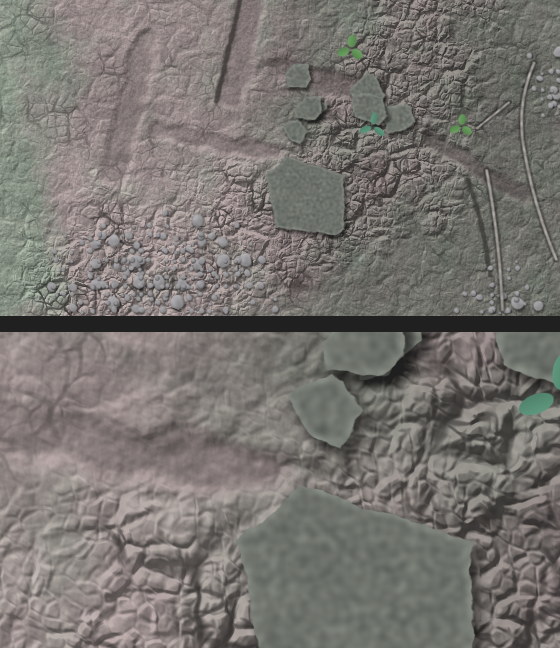
Top, the full canvas; bottom, a detail of the centre.
A Shadertoy shader for this texture:

```glsl
// Trodden damp soil: a pale rutted left side, a mossy darker right side, crumbly clods between.
// A height field of gradient noise and Voronoi clods is lit from the upper left;
// crust slabs, pebbles, dry stalks and seedlings are laid over it.

vec2 hash2(vec2 p) {
  p = vec2(dot(p, vec2(127.1, 311.7)), dot(p, vec2(269.5, 183.3)));
  return fract(sin(p) * 43758.5);
}

float noise(vec2 p) {
  vec2 i = floor(p), f = fract(p), u = f * f * (3.0 - 2.0 * f), o = vec2(1, 0);
  float a = dot(hash2(i) - 0.5, f), b = dot(hash2(i + o) - 0.5, f - o);
  float c = dot(hash2(i + o.yx) - 0.5, f - o.yx), d = dot(hash2(i + 1.0) - 0.5, f - 1.0);
  return 2.0 * mix(mix(a, b, u.x), mix(c, d, u.x), u.y);
}

float fbm(vec2 p) {
  float sum = 0.0, amp = 0.6;
  for (int i = 0; i < 4; i++) {
    sum += amp * noise(p);
    p = mat2(1.6, 1.2, -1.2, 1.6) * p + 7.3;
    amp *= 0.55;
  }
  return sum;
}

vec2 warp(vec2 p) { return p + 0.035 * vec2(fbm(p * 11.0), fbm(p * 11.0 + 40.0)); }

// x: gap between the two nearest cells, y: random value of the cell
vec2 clods(vec2 p) {
  vec2 best = vec2(9.0);
  float id = 0.0;
  for (int k = 0; k < 9; k++) {
    vec2 c = floor(p) + vec2(k % 3 - 1, k / 3 - 1), r = hash2(c);
    float d = length(c + r - p);
    if (d < best.x) { best = vec2(d, best.x); id = fract(r.x * 7.0 + r.y * 13.0); }
    else best.y = min(best.y, d);
  }
  return vec2(best.y - best.x, id);
}

// distance to a stroke that bows sideways
float stroke(vec2 p, vec2 a, vec2 b, float bend) {
  vec2 d = b - a;
  float t = clamp(dot(p - a, d) / dot(d, d), 0.0, 1.0);
  return length(p - a - d * t - normalize(vec2(-d.y, d.x)) * bend * 4.0 * t * (1.0 - t));
}

float ruts(vec2 p) {
  float d = stroke(p, vec2(0.46, 0.86), vec2(0.36, 0.45), 0.0);
  d = min(d, stroke(p, vec2(0.80, 1.02), vec2(0.73, 0.70), 0.0));
  d = min(d, stroke(p, vec2(0.88, 0.79), vec2(1.20, 0.70), 0.0) + 0.01);
  d = min(d, stroke(p, vec2(0.50, 0.59), vec2(0.86, 0.52), -0.01) + 0.015);
  d = min(d, stroke(p, vec2(1.36, 0.56), vec2(1.66, 0.37), 0.0) + 0.015);
  return smoothstep(0.055, 0.025, d + 0.025 * noise(p * 18.0));
}

float crumbliness(vec2 p) {
  float d = min(stroke(p, vec2(1.36, 0.95), vec2(1.15, 0.52), 0.0),
                stroke(p, vec2(1.25, 0.50), vec2(0.32, 0.13), 0.05));
  float band = smoothstep(0.30, 0.08, d + 0.25 * fbm(p * 5.0));
  return mix(0.22, 1.0, band) * (1.0 - 0.8 * ruts(p));
}

float relief(vec2 p) {
  vec2 q = warp(p);
  float lumps = 0.0;
  for (float s = 13.0; s < 80.0; s *= 2.2) {
    vec2 c = clods(q * s);
    lumps += smoothstep(0.0, 0.4, c.x) * (0.15 + 0.5 * c.y) / s;
  }
  return 0.03 * fbm(p * 9.0) + 0.01 * fbm(p * 45.0) + lumps * crumbliness(p) - 0.022 * ruts(p);
}

// irregular convex slab, negative inside
float slab(vec2 p, float radius, float seed) {
  float d = -1.0;
  for (float i = 0.0; i < 6.0; i++) {
    vec2 r = hash2(vec2(i, seed));
    float a = i * 1.05 + 0.7 * r.x;
    d = max(d, dot(p, vec2(cos(a), sin(a))) - radius * (0.7 + 0.5 * r.y));
  }
  return d + 0.012 * fbm(p * 28.0 + seed);
}

void mainImage(out vec4 fragColor, in vec2 fragCoord) {
  vec2 p = fragCoord / iResolution.y, q = warp(p), toLight = vec2(-0.55, 0.83);
  float px = 1.2 / iResolution.y;

  // lit ground
  float crumb = crumbliness(p), rut = ruts(p), broad = fbm(p * 3.5);
  float lit = (relief(p) - relief(p + 0.004 * toLight)) / 0.004;
  float right = smoothstep(0.45, 1.25, p.x + 0.35 * broad);
  float tone = mix(0.555, 0.42, right) + 0.12 * broad + 0.07 * fbm(p * 16.0);
  tone += 0.085 * clamp(lit, -2.2, 1.8) - 0.035 * rut + 0.07 * noise(p * 130.0);

  // open cracks and a sharp furrow
  float gate = smoothstep(-0.05, 0.25, fbm(p * 7.0 + 20.0)) * (0.35 + 0.65 * crumb);
  float crack = max(smoothstep(0.13, 0.02, clods(q * 13.0).x), 0.7 * smoothstep(0.16, 0.03, clods(q * 28.6).x));
  tone = mix(tone, 0.20, 0.85 * crack * gate);
  float furrow = min(stroke(p, vec2(0.76, 1.0), vec2(0.685, 0.68), 0.0), stroke(p, vec2(1.48, 0.43), vec2(1.55, 0.13), 0.01));
  tone = mix(tone, 0.21, 0.75 * smoothstep(0.012, 0.003, furrow + 0.006 * noise(p * 40.0)));

  // moss, and reddish earth where broken or rutted
  float moss = smoothstep(0.25, 0.0, p.x + 0.3 * broad) + 0.75 * right * (1.0 - 0.7 * crumb);
  moss = clamp(moss + 0.9 * fbm(p * 6.0 + 9.0) - 0.5 * rut, 0.0, 1.0);
  vec3 col = tone * mix(vec3(1.06, 0.975, 0.965), vec3(0.97, 1.045, 0.95), moss);

  // crust slabs with shadows; the first is the large one
  for (float i = 0.0; i < 8.0; i++) {
    vec2 r = hash2(vec2(i, 3.7)), c = vec2(0.82, 0.48) + r * vec2(0.45, 0.32);
    float size = 0.03 + 0.025 * r.x;
    if (i < 0.5) { c = vec2(0.99, 0.375); size = 0.135; }
    vec2 s = (p - c) * vec2(0.95, 1.15);
    float d = slab(s, size, i);
    col *= 1.0 - 0.5 * smoothstep(0.012, -0.006, slab(s + 0.012 * toLight, size, i));
    float face = 0.435 + 0.07 * fbm(p * 22.0) + 0.1 * noise(p * 95.0) + 0.07 * smoothstep(-0.012, 0.0, d);
    col = mix(col, face * vec3(0.98, 1.02, 0.96), smoothstep(px, -px, d));
  }

  // pebbles, dense at the lower left and the right edge
  for (float s = 15.0; s < 40.0; s += 11.0) {
    vec2 cell = floor(p * s), r = hash2(cell + s), v = fract(p * s) - 0.35 - 0.3 * r, at = cell / s;
    float near = min(length((at - vec2(0.5, 0.1)) * vec2(0.55, 1.0)), length(at - vec2(1.55, 0.03)) + 0.07);
    near = min(near, length(at - vec2(1.75, 0.72)) + 0.08);
    float on = step(fract(r.x * 9.0 + r.y * 5.0), 0.65 * smoothstep(0.25, 0.05, near) - 0.01);
    float size = 0.17 + 0.15 * r.y, d = length(v) + 0.16 * noise(p * s * 2.2) - size;
    col *= 1.0 - 0.4 * on * smoothstep(0.12, -0.05, length(v + 0.1 * toLight) - size);
    float stone = 0.59 + 0.3 * dot(v, toLight) + 0.08 * noise(p * 70.0);
    col = mix(col, stone * vec3(1.01, 1.0, 1.02), on * smoothstep(px * s, -px * s, d));
  }

  // dry stalks
  float stalk = stroke(p, vec2(1.69, 0.80), vec2(1.66, 0.52), -0.022);
  stalk = min(stalk, stroke(p, vec2(1.66, 0.52), vec2(1.76, 0.18), -0.01));
  stalk = min(stalk, stroke(p, vec2(1.54, 0.46), vec2(1.59, 0.02), 0.008));
  stalk = min(stalk, stroke(p, vec2(1.51, 0.595), vec2(1.61, 0.675), 0.0) + 0.001);
  col *= 1.0 - 0.4 * smoothstep(0.016, 0.004, stalk);
  col = mix(col, vec3(0.62, 0.60, 0.58) + 0.2 * noise(p * 60.0), smoothstep(px, -px, stalk - 0.0045));

  // seedlings: rings of three leaves
  vec3 sprouts[3] = vec3[3](vec3(1.11, 0.845, 0.046), vec3(1.18, 0.6, 0.046), vec3(1.46, 0.6, 0.04));
  for (int k = 0; k < 9; k++) {
    vec3 s = sprouts[k / 3];
    float a = 1.4 + 2.1 * float(k), slim = float(k / 3 % 2);
    vec2 v = mat2(cos(a), -sin(a), sin(a), cos(a)) * (p - s.xy) / s.z;
    float d = length((v - vec2(0.55, 0.0)) * vec2(1.0, 1.4 + 0.5 * slim)) - 0.42;
    vec3 leaf = mix(vec3(0.40, 0.60, 0.36), vec3(0.36, 0.58, 0.48), slim);
    col = mix(col, leaf * (0.95 + 0.35 * v.y), smoothstep(px, -px, d * s.z));
  }
  fragColor = vec4(clamp(col, 0.12, 0.75), 1.0);
}
```
